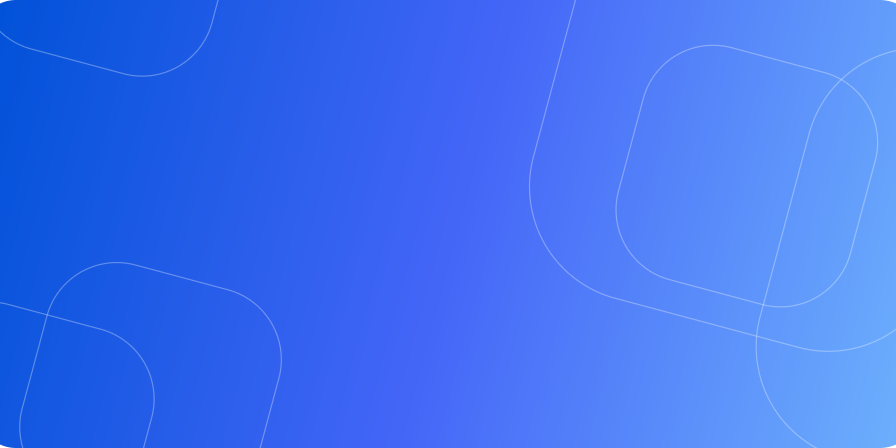
Reproduce this background procedurally as a Shadertoy shader.

```glsl
// Tilted blue gradient banner with thin outlines of rotated rounded squares.

// Lengths are in canvas heights, origin at the lower left.
const float TILT = radians(15.0);
const vec3 DEEP_BLUE = vec3(0.005, 0.321, 0.847);
const vec3 VIOLET_BLUE = vec3(0.268, 0.400, 0.970);
const vec3 SKY_BLUE = vec3(0.425, 0.685, 0.990);
const float MIDDLE_STOP = 0.51;

const float LINE_WIDTH = 0.0026;
const float LINE_OPACITY = 0.32;

// Squares: half side, corner radius
const vec2 SMALL = vec2(0.268, 0.1615);
const vec2 LARGE = vec2(0.4695, 0.2578);
const int SQUARE_COUNT = 6;
const vec4 SQUARES[SQUARE_COUNT] = vec4[](
    vec4(1.667, 0.607, SMALL),
    vec4(1.699, 0.733, LARGE),
    vec4(2.205, 0.376, LARGE),
    vec4(0.242, 1.122, SMALL),
    vec4(0.336, 0.122, SMALL),
    vec4(0.052, 0.034, SMALL));

// White corners of the banner, which overhangs both sides
const float BANNER_OVERHANG = 0.052;
const float BANNER_RADIUS = 0.0885;

float roundedBox(vec2 p, vec2 halfSize, float radius) {
    vec2 q = abs(p) - halfSize + radius;
    return length(max(q, 0.0)) + min(max(q.x, q.y), 0.0) - radius;
}

// Share of a pixel covered by a line at this distance
float lineCoverage(float dist, float pixel) {
    float reach = 0.5 * (LINE_WIDTH + pixel) - abs(dist);
    return clamp(reach / pixel, 0.0, min(1.0, LINE_WIDTH / pixel));
}

vec3 gradient(float t) {
    vec3 lower = mix(DEEP_BLUE, VIOLET_BLUE, t / MIDDLE_STOP);
    vec3 upper = mix(VIOLET_BLUE, SKY_BLUE, (t - MIDDLE_STOP) / (1.0 - MIDDLE_STOP));
    return t < MIDDLE_STOP ? lower : upper;
}

void mainImage(out vec4 fragColor, in vec2 fragCoord) {
    float pixel = 1.0 / iResolution.y;
    vec2 p = fragCoord * pixel;
    vec2 canvas = iResolution.xy * pixel;
    vec2 centered = p - 0.5 * canvas;

    // Tilted axes shared by the gradient and the squares
    vec2 along = vec2(cos(TILT), -sin(TILT));
    vec2 across = vec2(sin(TILT), cos(TILT));

    // Gradient from the upper left to the lower right corner
    float span = dot(canvas, abs(along));
    vec3 color = gradient(clamp(dot(centered, along) / span + 0.5, 0.0, 1.0));

    // Square outlines
    for (int i = 0; i < SQUARE_COUNT; i++) {
        vec4 square = SQUARES[i];
        vec2 offset = p - square.xy;
        vec2 local = vec2(dot(offset, along), dot(offset, across));
        float dist = roundedBox(local, vec2(square.z), square.w);
        color = mix(color, vec3(1.0), LINE_OPACITY * lineCoverage(dist, pixel));
    }

    // Banner edge
    vec2 bannerHalf = 0.5 * canvas + vec2(BANNER_OVERHANG, 0.0);
    float edge = roundedBox(centered, bannerHalf, BANNER_RADIUS);
    color = mix(color, vec3(1.0), clamp(edge / pixel + 0.5, 0.0, 1.0));

    fragColor = vec4(color, 1.0);
}
```
